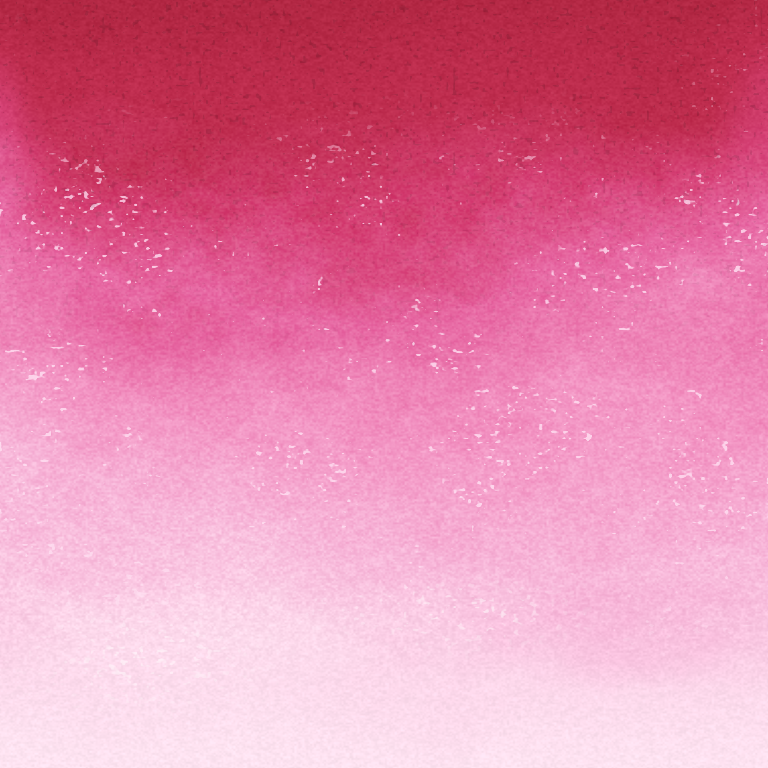
This texture is drawn by a three.js fragment shader. Its source:

```glsl
varying vec2 vUv;

const vec3 WINE    = vec3(0.70, 0.155, 0.265);
const vec3 CRIMSON = vec3(0.745, 0.175, 0.305);
const vec3 ROSE    = vec3(0.835, 0.255, 0.455);
const vec3 PINK    = vec3(0.905, 0.405, 0.635);
const vec3 CANDY   = vec3(0.95, 0.575, 0.76);
const vec3 BLUSH   = vec3(0.97, 0.715, 0.85);
const vec3 PALE    = vec3(0.99, 0.845, 0.92);
const vec3 PAPER   = vec3(0.995, 0.89, 0.945);
const vec3 FLECK   = vec3(1.0, 0.88, 0.95);

const float CLOUD_WARP = 0.11;   // uneven edges of the wash
const float MOTTLE     = 0.09;   // small patches of thin paint
const float GRAIN      = 0.075;  // paper tooth
const float FLECK_GAIN = 0.8;

float hash(vec2 p) {
  vec3 q = fract(vec3(p.xyx) * 0.1031);
  q += dot(q, q.yzx + 33.33);
  return fract((q.x + q.y) * q.z);
}

float noise(vec2 p) {
  vec2 i = floor(p), f = fract(p);
  f = f * f * (3.0 - 2.0 * f);
  return mix(mix(hash(i), hash(i + vec2(1.0, 0.0)), f.x),
             mix(hash(i + vec2(0.0, 1.0)), hash(i + vec2(1.0, 1.0)), f.x), f.y);
}

float fbm(vec2 p) {
  float sum = 0.0, amp = 0.5;
  for (int i = 0; i < 5; i++) {
    sum += amp * noise(p);
    p = mat2(1.6, 1.2, -1.2, 1.6) * p + 17.3;
    amp *= 0.5;
  }
  return sum / 0.96875;
}

float blob(vec2 p, vec2 centre, vec2 radius) {
  vec2 d = (p - centre) / radius;
  return exp(-dot(d, d));
}

// Wash colour from dark (0) to bare paper (1)
vec3 washColor(float t) {
  vec3 c = mix(WINE, CRIMSON, smoothstep(0.0, 0.12, t));
  c = mix(c, ROSE,  clamp((t - 0.12) / 0.12, 0.0, 1.0));
  c = mix(c, PINK,  clamp((t - 0.24) / 0.14, 0.0, 1.0));
  c = mix(c, CANDY, clamp((t - 0.38) / 0.17, 0.0, 1.0));
  c = mix(c, BLUSH, clamp((t - 0.55) / 0.17, 0.0, 1.0));
  c = mix(c, PALE,  clamp((t - 0.72) / 0.15, 0.0, 1.0));
  return mix(c, PAPER, clamp((t - 0.87) / 0.13, 0.0, 1.0));
}

// Broad light (positive) and dark (negative) areas of the wash
float washShift(vec2 p) {
  float s = 0.0;
  s += 0.10 * blob(p, vec2(0.0, 0.80), vec2(0.035, 0.16));
  s += 0.09 * blob(p, vec2(0.0, 0.48), vec2(0.10, 0.16));
  s += 0.09 * blob(p, vec2(1.0, 0.92), vec2(0.06, 0.14));
  s += 0.09 * blob(p, vec2(0.92, 0.65), vec2(0.22, 0.12));
  s += 0.08 * blob(p, vec2(0.915, 0.635), vec2(0.045, 0.025));
  s += 0.05 * blob(p, vec2(0.78, 0.48), vec2(0.08, 0.05));
  s += 0.05 * blob(p, vec2(0.12, 0.34), vec2(0.22, 0.12));
  s += 0.06 * blob(p, vec2(0.20, 0.19), vec2(0.25, 0.07));
  s -= 0.08 * blob(p, vec2(0.22, 0.56), vec2(0.18, 0.05));
  s -= 0.06 * blob(p, vec2(0.50, 0.65), vec2(0.12, 0.12));
  s -= 0.06 * blob(p, vec2(0.22, 0.77), vec2(0.18, 0.07));
  s -= 0.06 * blob(p, vec2(0.88, 0.85), vec2(0.10, 0.07));
  s -= 0.07 * blob(p, vec2(0.86, 0.18), vec2(0.20, 0.09));
  return s;
}

void main() {
  vec2 p = vUv;
  float depth = 1.0 - p.y;
  float body = smoothstep(0.10, 0.28, depth) * (1.0 - smoothstep(0.68, 0.92, depth));

  // Soft wash
  float cloud = fbm(p * vec2(4.0, 6.0) + 3.7) - 0.5;
  float mottle = fbm(p * vec2(28.0, 36.0) + 41.0) - 0.5;
  float t = depth + washShift(p) + CLOUD_WARP * cloud;
  t += MOTTLE * mottle * (0.35 + 0.65 * body);
  vec3 color = washColor(clamp(t, 0.0, 1.0));

  // Paper tooth, with fibres lying mostly across
  float tooth = noise(p * vec2(210.0, 330.0)) + noise(p * vec2(390.0, 430.0) + 71.0) - 1.0;
  color += GRAIN * tooth * mix(vec3(0.55, 0.45, 0.5), vec3(0.3, 1.0, 0.65), body);

  // Clustered flecks where the brush skipped
  float cluster = smoothstep(0.40, 0.68, fbm(p * vec2(11.0, 15.0) + 9.0));
  float skip = 0.62 * noise(p * vec2(125.0, 210.0) + 23.0)
             + 0.38 * noise(p * vec2(260.0, 340.0) + 57.0);
  float edge = blob(p, vec2(0.02, 0.80), vec2(0.06, 0.12))
             + blob(p, vec2(0.97, 0.86), vec2(0.09, 0.13));
  float cover = max(body, 0.6 * edge);
  float cut = 0.88 - 0.20 * cluster;
  float fleck = smoothstep(cut, cut + 0.14, skip) * cover;
  color = mix(color, FLECK, FLECK_GAIN * fleck);

  // Pale scuffs near the bottom, fine dark pits near the top
  float scuffArea = blob(p, vec2(0.19, 0.14), vec2(0.13, 0.06))
                  + blob(p, vec2(0.60, 0.20), vec2(0.13, 0.04));
  color = mix(color, vec3(1.0, 0.96, 0.98), scuffArea * smoothstep(0.62, 0.82, skip) * 0.7);
  float pit = smoothstep(0.76, 0.92, noise(p * vec2(230.0, 260.0) + 131.0));
  color *= 1.0 - 0.11 * pit * (1.0 - smoothstep(0.1, 0.6, depth));

  gl_FragColor = vec4(clamp(color, 0.0, 1.0), 1.0);
}
```
